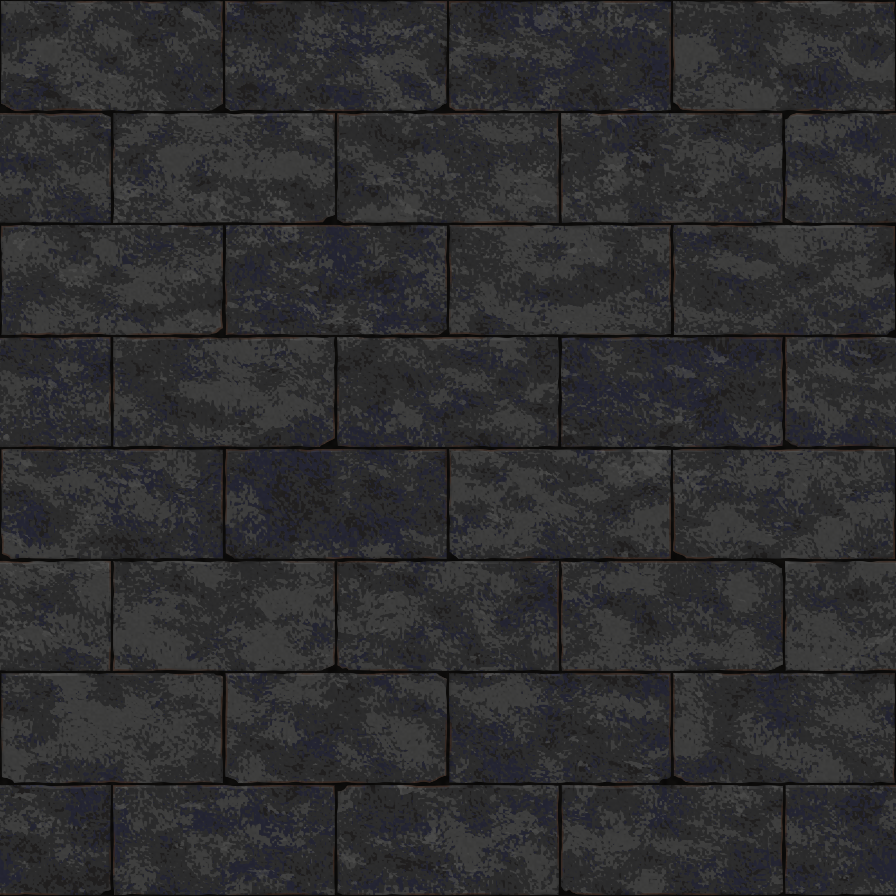
Give the GLSL for this texture, as a WebGL 2 fragment shader.

```glsl
#version 300 es
precision highp float;

uniform vec2 u_resolution;
out vec4 outColor;

#define BRICKS vec2(4.0, 8.0)
#define JOINT_HALF 0.0009
#define EDGE_WOBBLE 0.0016
#define CHIP_SIZE 0.010
#define GRAIN_SCALE 400.0
#define GRAIN_AMOUNT 0.36
#define BRICK_VARIATION 0.20
#define RUST_AMOUNT 0.6

const vec3 SLATE = vec3(0.170, 0.170, 0.172);
const vec3 PALE = vec3(0.238, 0.238, 0.236);
const vec3 SHADOW = vec3(0.120, 0.113, 0.112);
const vec3 BLUE = vec3(0.140, 0.143, 0.198);
const vec3 FLAKE = vec3(0.300, 0.300, 0.296);
const vec3 GROUT = vec3(0.045, 0.042, 0.038);
const vec3 RUST = vec3(0.245, 0.155, 0.110);

float hash(vec2 p) {
    vec3 h = fract(vec3(p.xyx) * 0.1031);
    h += dot(h, h.yzx + 33.33);
    return fract((h.x + h.y) * h.z);
}

float noise(vec2 p) {
    vec2 i = floor(p), f = fract(p);
    f = f * f * (3.0 - 2.0 * f);
    float low = mix(hash(i), hash(i + vec2(1, 0)), f.x);
    float high = mix(hash(i + vec2(0, 1)), hash(i + vec2(1, 1)), f.x);
    return mix(low, high, f.y);
}

float fbm(vec2 p) {
    float sum = 0.0, amp = 0.5;
    for (int i = 0; i < 5; i++) {
        sum += amp * noise(p);
        p = mat2(1.9, 0.6, -0.6, 1.9) * p + 7.3;
        amp *= 0.55;
    }
    return sum / 1.055;
}

// Depth inside a brick with worn edges and chipped corners
float brickDepth(vec2 q, vec2 halfSize, vec2 id, vec2 seed) {
    vec2 gap = halfSize - abs(q);
    vec2 wear = vec2(noise(q.yx * 70.0 + seed), noise(q * 70.0 + seed + 9.0));
    gap -= EDGE_WOBBLE * wear * wear;
    vec2 corner = step(0.0, q);
    float chance = mix(0.40, 0.12, corner.y);
    float roll = hash(id * 5.0 + corner * 2.0 + 31.0);
    float chip = CHIP_SIZE * step(roll, chance) * (0.3 + 0.7 * roll / chance);
    chip *= 0.75 + 0.5 * noise(q * 180.0 + seed);
    float cut = (gap.x * 0.55 + gap.y - chip) / 1.14;
    return min(min(gap.x, gap.y), cut);
}

// Mottled stone with grain, bluish speckle and pale flakes
vec3 stone(vec2 q, vec2 id, vec2 seed) {
    vec2 p = q + seed;
    p.y += 0.12 * q.x + 0.012 * noise(p * 25.0);
    float grain = noise(p * GRAIN_SCALE) - 0.5;
    float speckle = noise(p * GRAIN_SCALE * 0.9 + 60.0) - 0.5;
    float brickTone = (hash(id + 17.0) - 0.5) * BRICK_VARIATION;
    float tone = fbm(p * vec2(27.0, 46.0)) + grain * GRAIN_AMOUNT + brickTone;
    float stain = fbm(p * vec2(22.0, 38.0) + 40.0) + speckle * 0.62 - brickTone;
    float flake = fbm(p * vec2(34.0, 70.0) + 80.0) + (hash(id + 53.0) - 0.5) * 0.14;

    vec3 color = mix(SLATE, PALE, smoothstep(0.53, 0.62, tone));
    color = mix(color, SHADOW, 0.85 - 0.85 * smoothstep(0.22, 0.31, tone));
    float dull = 1.0 - smoothstep(0.50, 0.62, tone);
    color = mix(color, BLUE, dull * smoothstep(0.64, 0.72, stain));
    color = mix(color, FLAKE, 0.6 * smoothstep(0.74, 0.79, flake + grain * 0.12));
    return color * (1.0 + grain * 0.10);
}

void main() {
    vec2 uv = gl_FragCoord.xy / u_resolution;
    float pixel = 1.0 / min(u_resolution.x, u_resolution.y);

    // Running bond, with every other row moved half a brick
    vec2 grid = uv * BRICKS;
    grid.x += 0.5 * mod(floor(grid.y) + 1.0, 2.0);
    vec2 id = floor(grid);
    id.x = mod(id.x, BRICKS.x);
    vec2 halfSize = 0.5 / BRICKS;
    vec2 q = (fract(grid) - 0.5) / BRICKS;
    vec2 seed = 3.0 + id * vec2(3.17, 2.31);

    float depth = brickDepth(q, halfSize, id, seed) - JOINT_HALF;
    vec3 color = stone(q, id, seed);

    // Soft dark rim and a thin lit upper edge
    float rimNoise = noise(q * 65.0 + seed + 5.0);
    color *= mix(0.78 + 0.2 * rimNoise, 1.0, smoothstep(0.0, 0.005, depth));
    float line = 1.0 - smoothstep(0.0006, 0.0012 + pixel, abs(depth - 0.0018));
    float topEdge = smoothstep(0.010, 0.003, halfSize.y - q.y);
    color += line * (0.02 + 0.05 * topEdge) * smoothstep(0.25, 0.65, rimNoise);

    // Broken rust lines along the joints
    float rustMask = smoothstep(0.46, 0.66, noise(uv * 23.0 + 11.0) * 0.6 + rimNoise * 0.4);
    float rustBand = 1.0 - smoothstep(0.0006, 0.0010 + pixel, abs(depth - 0.0005));
    color = mix(color, RUST, RUST_AMOUNT * rustMask * rustBand);

    // Joint and chipped hollows
    vec3 hollow = GROUT * (0.7 + 0.6 * noise(uv * 190.0));
    color = mix(hollow, color, smoothstep(-0.5 * pixel, 0.6 * pixel, depth));
    outColor = vec4(color, 1.0);
}
```
